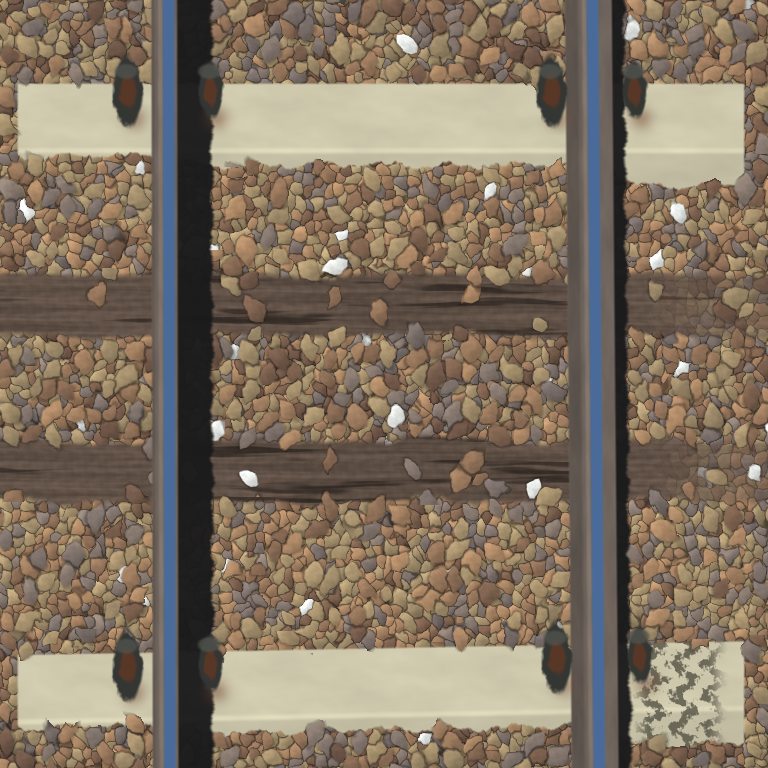
Give the GLSL for this texture, as a three.js fragment shader.

```glsl
// Railway track from above: two rails on concrete and timber sleepers in brown ballast.
varying vec2 vUv;

#define STONES_ACROSS 38.0
#define CHIPS_ACROSS 66.0
#define RAIL_LEFT 0.2205
#define RAIL_RIGHT 0.776
#define RAIL_LEAN 0.009
#define CONCRETE_HIGH 0.838
#define CONCRETE_LOW 0.103
#define TIMBER_HIGH 0.604
#define TIMBER_LOW 0.388
#define SOFT 0.002

const vec3 CONCRETE = vec3(0.81, 0.79, 0.68);
const vec3 TIMBER = vec3(0.37, 0.31, 0.27);
const vec3 SHADOW = vec3(0.10, 0.10, 0.105);
const vec3 STEEL = vec3(0.43, 0.39, 0.36);
const vec3 SKY_SHINE = vec3(0.29, 0.42, 0.60);
const vec3 RUST = vec3(0.43, 0.27, 0.19);

struct Stone { vec2 centre; vec2 offset; vec3 id; float reach; float gap; };

vec3 hash3(vec2 c) {
  vec3 q = vec3(dot(c, vec2(127.1, 311.7)), dot(c, vec2(269.5, 183.3)), dot(c, vec2(419.2, 371.9)));
  return fract(sin(q) * 43758.55);
}

// Layered, turned sines, roughly -1 to 1
float ripple(vec2 p) {
  float sum = 0.0, amp = 0.55;
  for (int i = 0; i < 4; i++) {
    sum += amp * sin(p.x + 1.7 * sin(p.y));
    p = mat2(1.5, 1.2, -1.2, 1.5) * p + 1.3;
    amp *= 0.6;
  }
  return sum;
}

float band(float x, float a, float b, float s) {
  return smoothstep(a - s, a + s, x) - smoothstep(b - s, b + s, x);
}

// Nearest angular, mostly upright stone of a jittered grid
Stone findStone(vec2 p, float count) {
  vec2 g = p * count, cell = floor(g);
  Stone s;
  s.reach = 9.0;
  float second = 9.0;
  for (int j = -1; j <= 1; j++) for (int i = -1; i <= 1; i++) {
    vec2 c = cell + vec2(float(i), float(j));
    vec3 h = hash3(c);
    vec2 centre = c + 0.1 + 0.8 * h.xy, o = g - centre;
    float a = (h.z - 0.5) * 2.2;
    vec2 r = abs(mat2(cos(a), -sin(a), sin(a), cos(a)) * o) * vec2(1.3, 0.85);
    float d = mix(length(r), r.x + r.y, 0.45) / (0.75 + 0.5 * fract(h.x * 7.3));
    if (d < s.reach) {
      second = s.reach;
      s = Stone(centre / count, o, hash3(c + 37.0), d, 0.0);
    } else second = min(second, d);
  }
  s.gap = second - s.reach;
  return s;
}

vec3 stoneColour(Stone s, float sandy) {
  vec3 c = mix(vec3(0.40, 0.31, 0.26), vec3(0.66, 0.52, 0.39), clamp(s.id.x + 0.2 * sandy, 0.0, 1.0));
  c = mix(c, vec3(0.63, 0.57, 0.43), 0.7 * step(0.66, s.id.y));
  c = mix(c, vec3(0.45, 0.43, 0.43), 0.7 * step(s.id.y, 0.2));
  c = mix(c, vec3(0.86, 0.87, 0.86), step(0.991, s.id.z));
  c *= 1.0 + 0.28 * clamp(dot(s.offset, vec2(-0.7, 0.8)), -0.8, 0.8);
  return c * mix(0.62, 1.04, smoothstep(0.0, 0.24, s.gap));
}

// Concrete coverage; y is measured from the sleeper's middle
float concreteMask(float x, float y) {
  float lower = -0.053 + 0.012 * (1.0 - smoothstep(0.17, 0.3, x)) - 0.026 * smoothstep(0.79, 0.83, x);
  lower += 0.006 * ripple(vec2(x * 75.0, 2.0));
  return band(x, 0.023, 0.969, SOFT) * band(y, lower, 0.053, SOFT);
}

float timberMask(vec2 p, float middle) {
  float wobble = 0.006 * ripple(vec2(p.x * 22.0, middle * 40.0 + p.y * 20.0));
  return band(p.y + wobble, middle - 0.04, middle + 0.038, 0.005) * (1.0 - 0.55 * smoothstep(0.82, 0.98, p.x));
}

vec2 slabHeights(vec2 p) {
  return vec2(p.y - CONCRETE_HIGH, p.y - CONCRETE_LOW - 0.019 * (p.x - 0.5));
}

float allConcrete(vec2 p) {
  vec2 y = slabHeights(p);
  return max(concreteMask(p.x, y.x), concreteMask(p.x, y.y));
}

float allTimber(vec2 p) { return max(timberMask(p, TIMBER_HIGH), timberMask(p, TIMBER_LOW)); }

vec3 timberColour(vec2 p) {
  float grain = ripple(vec2(p.x * 9.0, p.y * 260.0));
  float crack = smoothstep(0.45, 0.9, ripple(vec2(p.x * 7.0 + 4.0, p.y * 110.0)));
  return TIMBER * (1.0 + 0.12 * grain) * (1.0 - 0.4 * crack);
}

vec3 concreteColour(vec2 p, float y, float lichen) {
  vec3 c = CONCRETE * (1.0 + 0.025 * ripple(p * vec2(25.0, 60.0)));
  c *= 1.0 + 0.07 * band(y, -0.037, -0.031, 0.003) - 0.06 * band(y, -0.09, -0.038, 0.003);
  float spots = smoothstep(-0.1, 0.45, ripple(p * 150.0)) * band(p.x, 0.832, 0.935, 0.015);
  return mix(c, vec3(0.33, 0.32, 0.27), 0.8 * lichen * spots);
}

// Rail with its bright running strip and the shade it throws to the right
vec3 drawRail(vec3 c, float x, float y, float left, float right, float shade) {
  float ragged = 0.003 * ripple(vec2(y * 110.0, shade * 90.0));
  c = mix(c, SHADOW, 0.96 * band(x, right - 0.004, shade + ragged, 0.003));
  vec3 steel = STEEL * (1.0 + 0.05 * ripple(vec2(x * 120.0, y * 30.0)));
  steel *= 1.0 - 0.16 * band(x, left, -0.019, 0.003) + 0.18 * band(x, -0.014, -0.008, 0.002);
  c = mix(c, steel, band(x, left, right, SOFT));
  return mix(c, SKY_SHINE, band(x, -0.0075, 0.0075, SOFT));
}

// Spring clip: dark loop around a rusty bolt
vec3 drawClip(vec3 c, vec2 q, float side) {
  float size = side < 0.0 ? 1.0 : 0.8;
  c = mix(c, RUST, 0.45 * exp(-dot(q + vec2(-0.008, 0.035), q + vec2(-0.008, 0.035)) * 4500.0));
  float d = length(q / (size * vec2(0.019, 0.046)) + 0.12 * ripple(q * 90.0 + side));
  c = mix(c, RUST * 0.8, 1.0 - smoothstep(0.75, 0.95, d));
  c = mix(c, vec3(0.20, 0.21, 0.20), band(d, 0.55, 0.98, 0.12));
  float cap = length((q - vec2(-0.002, 0.026)) / vec2(0.018, 0.012));
  return mix(c, vec3(0.31, 0.32, 0.30), 0.8 * (1.0 - smoothstep(0.6, 1.0, cap)));
}

void main() {
  vec2 p = vUv;
  vec2 rough = p + 0.0025 * vec2(ripple(p * 90.0), ripple(p.yx * 90.0 + 5.0));
  float sandy = band(p.y, 0.65, 0.80, 0.03) + band(p.y, 0.17, 0.35, 0.03);

  // Fine ballast, then sleepers
  vec3 c = stoneColour(findStone(rough, CHIPS_ACROSS), sandy);
  c = mix(c, timberColour(p), allTimber(p));
  vec2 y = slabHeights(p);
  c = mix(c, concreteColour(p, y.x, 0.0), concreteMask(p.x, y.x));
  c = mix(c, concreteColour(p, y.y, 1.0), concreteMask(p.x, y.y));

  // Larger stones lap over the sleeper edges; a few lie on the timber
  Stone s = findStone(rough, STONES_ACROSS);
  float present = step(0.25 + 0.3 * sandy, s.id.z) * (1.0 - step(0.3, allConcrete(s.centre)));
  present *= 1.0 - step(0.3, allTimber(s.centre)) * step(s.id.z, 0.86);
  c *= 1.0 - 0.25 * present * (1.0 - smoothstep(0.55, 0.8, s.reach));
  c = mix(c, stoneColour(s, sandy), present * (1.0 - smoothstep(0.5, 0.62, s.reach)));
  c *= 1.0 + 0.05 * ripple(p * 260.0) * (1.0 - allConcrete(p));

  // Rails
  float lean = RAIL_LEAN * (0.5 - p.y);
  c = drawRail(c, p.x - RAIL_LEFT - 0.2 * lean, p.y, -0.0225, 0.011, 0.056);
  c = drawRail(c, p.x - RAIL_RIGHT - lean, p.y, -0.036, 0.025, 0.041);

  // Clips on both sides of each rail, on each concrete sleeper
  for (int row = 0; row < 2; row++) for (int k = 0; k < 4; k++) {
    float side = mod(float(k), 2.0) * 2.0 - 1.0;
    float rail = k < 2 ? RAIL_LEFT : RAIL_RIGHT + lean;
    float height = row == 0 ? y.x - 0.043 : y.y - 0.036;
    c = drawClip(c, vec2(p.x - rail - 0.054 * side, height), side);
  }
  gl_FragColor = vec4(c, 1.0);
}
```
